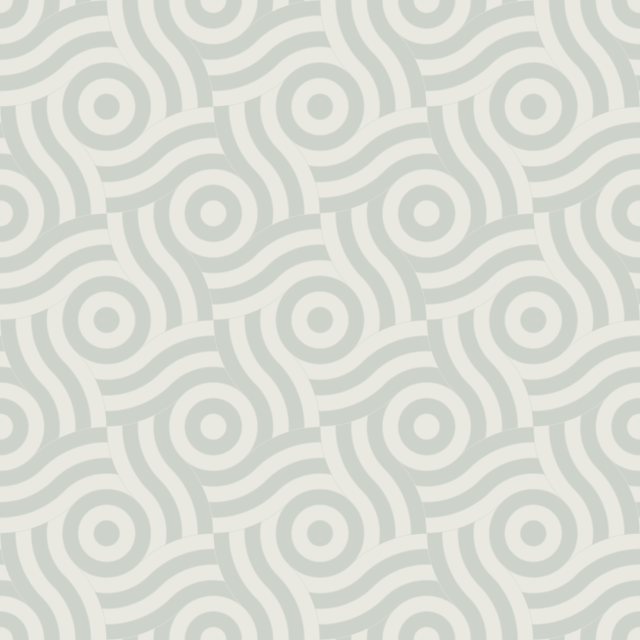
Give the GLSL for this pattern, as a Shadertoy shader.

```glsl
// Interlocking pinwheel waves flowing around two-tone concentric rings.

#define REPEATS 3.0
#define BAND_WIDTH 0.07322
#define EDGE_SOFTNESS 0.006
#define DARK_TONE vec3(0.802, 0.824, 0.794)
#define LIGHT_TONE vec3(0.914, 0.914, 0.882)

const float PI = 3.14159265;
const float REACH = 0.5;          // radius of the full ring stack
const float HALF_GAP = 0.353553;  // halfway between neighbouring ring centres

// Signed distance to the nearest band edge, positive in alternate bands.
float bandDistance(float radius) {
    float t = (radius - HALF_GAP) / BAND_WIDTH;
    return asin(clamp(sin(PI * t), -1.0, 1.0)) * BAND_WIDTH / PI;
}

float discCoverage(vec2 p, vec2 centre, float soft) {
    return smoothstep(-soft, soft, REACH - length(p - centre));
}

void mainImage(out vec4 fragColor, in vec2 fragCoord) {
    vec2 p = fragCoord / iResolution.xy * REPEATS;
    float soft = max(EDGE_SOFTNESS, 0.75 * REPEATS / min(iResolution.x, iResolution.y));

    // Diagonal cells whose corners are the ring centres
    vec2 cell = floor(vec2(p.x + p.y, p.x - p.y));
    vec2 middle = 0.5 * vec2(cell.x + cell.y + 1.0, cell.x - cell.y);
    vec2 q = p - middle;

    // Ring polarity alternates around each cell and between cells
    float polarity = mod(cell.x + cell.y, 2.0) < 0.5 ? 1.0 : -1.0;

    // Clockwise overlap: each ring stack passes under the one before it
    float light = 0.0;
    float total = 0.0;
    vec2 corner = vec2(0.0, REACH);
    for (int i = 0; i < 4; i++) {
        vec2 previous = vec2(-corner.y, corner.x);
        float weight = discCoverage(q, corner, soft)
                     * (1.0 - discCoverage(q, previous, soft));
        float band = polarity * bandDistance(length(q - corner));
        light += weight * smoothstep(-soft, soft, band);
        total += weight;
        corner = vec2(corner.y, -corner.x);
        polarity = -polarity;
    }
    light /= max(total, 0.001);

    fragColor = vec4(mix(DARK_TONE, LIGHT_TONE, light), 1.0);
}
```
